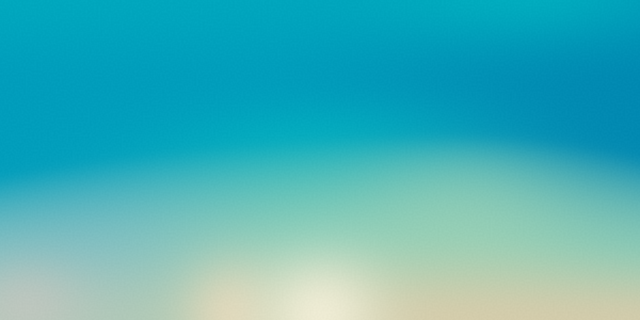
Give the GLSL for this background, as a Shadertoy shader.

```glsl
#define AZURE vec3(0.00, 0.615, 0.735)
#define DEEP_BLUE vec3(0.00, 0.535, 0.695)
#define AQUA vec3(0.00, 0.685, 0.750)
#define MINT vec3(0.62, 0.82, 0.71)
#define MIST vec3(0.60, 0.77, 0.76)
#define SAND vec3(0.83, 0.80, 0.67)
#define CREAM vec3(0.945, 0.925, 0.83)
#define PEACH vec3(0.91, 0.85, 0.73)
#define BLUSH vec3(0.78, 0.78, 0.75)
#define HORIZON_PEAK vec2(0.70, 0.58)
#define GRAIN_SCALE 150.0
#define GRAIN_AMOUNT 0.014

// Soft elliptical falloff, one at its center
float glow(vec2 p, vec2 center, vec2 radius) {
    vec2 q = (p - center) / radius;
    return exp(-dot(q, q));
}

vec2 gradientAt(vec2 cell) {
    vec3 q = fract(cell.xyx * vec3(0.1031, 0.1030, 0.0973));
    q += dot(q, q.yzx + 33.33);
    float angle = 6.2832 * fract((q.x + q.y) * q.z);
    return vec2(cos(angle), sin(angle));
}

float gradientNoise(vec2 p) {
    vec2 cell = floor(p), f = fract(p);
    vec2 u = f * f * f * (f * (f * 6.0 - 15.0) + 10.0);
    vec2 e = vec2(1.0, 0.0);
    float a = dot(gradientAt(cell), f);
    float b = dot(gradientAt(cell + e.xy), f - e.xy);
    float c = dot(gradientAt(cell + e.yx), f - e.yx);
    float d = dot(gradientAt(cell + e.xx), f - e.xx);
    return mix(mix(a, b, u.x), mix(c, d, u.x), u.y);
}

// Lopsided arch, steeper on its right side
float horizonHeight(float x) {
    float offset = x - HORIZON_PEAK.x;
    float bend = offset < 0.0 ? 0.265 : 0.78;
    return HORIZON_PEAK.y - bend * offset * offset;
}

vec3 skyColor(vec2 p, float horizon) {
    vec3 color = mix(AZURE, DEEP_BLUE, smoothstep(0.35, 1.0, p.x));
    float topLight = 0.65 * smoothstep(0.72, 1.05, p.y) * (1.0 - 0.5 * p.x);
    color = mix(color, AQUA, topLight);
    color = mix(color, AQUA, 0.9 * glow(p, vec2(0.80, 1.03), vec2(0.24, 0.15)));

    // Bright band resting on the horizon
    vec2 above = vec2(p.x, max(p.y - horizon, 0.0));
    return mix(color, AQUA, 0.75 * glow(above, vec2(0.47, 0.0), vec2(0.26, 0.11)));
}

vec3 shoreColor(vec2 p, float depth) {
    float side = smoothstep(0.1, 0.5, p.x);
    vec3 color = mix(MIST, MINT, side);
    float sandReach = mix(0.4, 1.0, smoothstep(0.25, 0.7, p.x));
    color = mix(color, SAND, sandReach * smoothstep(0.5, 1.0, depth));

    // Warm lights along the lower edge
    color = mix(color, BLUSH, 0.75 * glow(p, vec2(0.04, 0.06), vec2(0.09, 0.14)));
    color = mix(color, PEACH, 0.85 * glow(p, vec2(0.36, 0.02), vec2(0.075, 0.18)));
    return mix(color, CREAM, glow(p, vec2(0.50, 0.02), vec2(0.095, 0.19)));
}

void mainImage(out vec4 fragColor, in vec2 fragCoord) {
    vec2 p = fragCoord / iResolution.xy;
    float horizon = horizonHeight(p.x);

    // Smoothly rounded depth below the horizon
    float below = (horizon - p.y) / horizon;
    float depth = 0.5 * (below + sqrt(below * below + 0.002));
    float lift = exp(-pow((p.x - 0.72) / 0.15, 2.0));
    float cover = 1.0 - exp(-depth * (2.8 + 1.9 * lift + 1.5 * depth));
    vec3 color = mix(skyColor(p, horizon), shoreColor(p, depth), cover);

    // Fine grain
    vec2 grainPos = fragCoord / iResolution.y * GRAIN_SCALE;
    color += GRAIN_AMOUNT * gradientNoise(grainPos);
    fragColor = vec4(clamp(color, 0.0, 1.0), 1.0);
}
```
